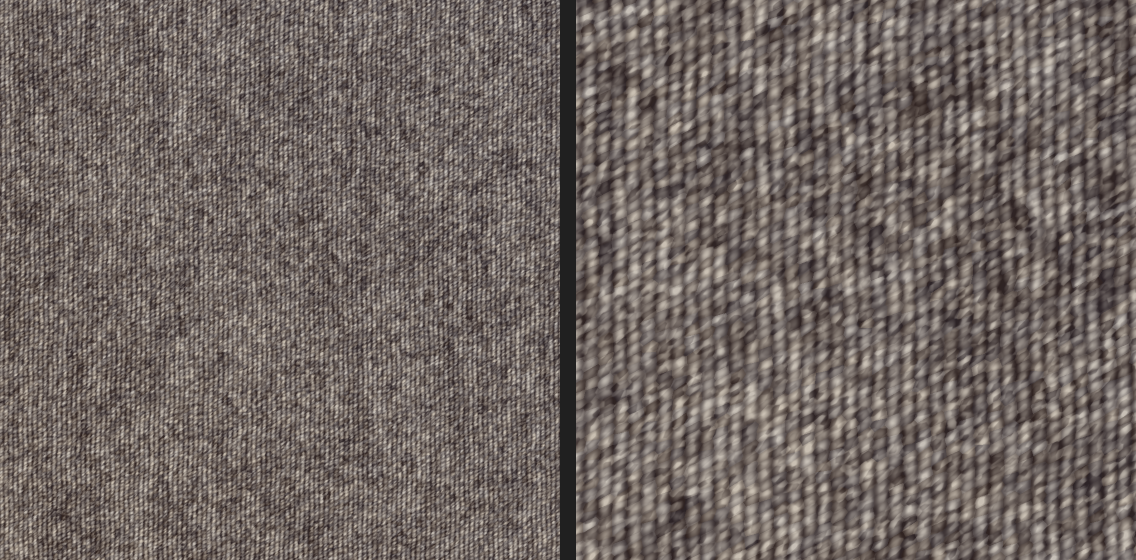
Left: the whole. Right: its middle third, enlarged.
Write a WebGL 2 fragment shader that draws this texture.

```glsl
#version 300 es
precision highp float;
// Melange knit cloth: narrow upright ribs built from small slanted stitches.
// Each stitch is a soft ellipse with its own yarn shade; smooth cellular noise
// adds small clusters of yarn, thin slanted fibres and faint upright streaks.
uniform vec2 u_resolution;
out vec4 fragColor;

const float RIBS = 116.0;          // ribs across the canvas
const float STITCH_HEIGHT = 0.70;  // stitch spacing in rib widths
const float SLANT = 0.72;          // stitch lean in radians
const vec3 SHADOW = vec3(0.220, 0.178, 0.178);
const vec3 PALE = vec3(0.735, 0.702, 0.662);

vec3 hash3(vec2 cell) {
    vec3 p = fract(vec3(cell.xyx) * vec3(0.1031, 0.1030, 0.0973));
    p += dot(p, p.yxz + 33.33);
    return fract((p.xxy + p.yzz) * p.zyx);
}

// Smooth cellular noise: shades of scattered points blended by closeness.
float softCells(vec2 p, float sharpness) {
    vec2 base = floor(p);
    float sum = 0.0, total = 0.0;
    for (int j = -1; j <= 1; j++)
    for (int i = -1; i <= 1; i++) {
        vec2 cell = base + vec2(i, j);
        vec3 rnd = hash3(cell);
        vec2 d = p - cell - rnd.xy;
        float weight = exp(-sharpness * dot(d, d));
        sum += weight * rnd.z;
        total += weight;
    }
    return sum / total;
}

// Coordinates along and across a direction.
vec2 turn(vec2 p, float angle) {
    float c = cos(angle), s = sin(angle);
    return vec2(c * p.x + s * p.y, c * p.y - s * p.x);
}

// Tallest stitch at p (in rib widths): x height, y yarn shade, z yarn warmth.
vec3 stitches(vec2 p, float slant) {
    vec3 top = vec3(0.0, 0.5, 0.5);
    float rib = floor(p.x);
    for (int i = -1; i <= 1; i++) {
        float column = rib + float(i);
        float shift = hash3(vec2(column, 7.0)).x;
        float row = floor(p.y / STITCH_HEIGHT + shift);
        for (int j = -1; j <= 1; j++) {
            vec2 cell = vec2(column, row + float(j));
            vec3 rnd = hash3(cell + 19.0);
            vec2 centre = vec2(column + 0.5, (cell.y + 0.5 - shift) * STITCH_HEIGHT);
            vec2 d = turn(p - centre - vec2(0.24, 0.40) * (rnd.xy - 0.5), slant);
            float height = exp(-d.x * d.x / 0.24 - d.y * d.y / 0.08);
            if (height > top.x) top = vec3(height, rnd.z, rnd.x);
        }
    }
    return top;
}

vec3 cloth(vec2 uv) {
    // Ribs waver slightly as they run up the cloth.
    vec2 p = uv * RIBS;
    p.x += 0.25 * sin(uv.y * 7.0 + uv.x * 5.0) + 0.08 * sin(uv.y * 61.0 - uv.x * 23.0);

    vec3 stitch = stitches(p, SLANT);
    float groove = pow(abs(cos(3.14159 * p.x)), 3.0);
    float melange = softCells(p * vec2(0.72, 0.50) + 51.0, 7.0);
    float fibre = softCells(turn(p, SLANT) * vec2(1.7, 3.6) + 13.0, 8.0);
    float streak = softCells(p * vec2(0.85, 0.09) + 27.0, 6.0);
    float patches = softCells(uv * vec2(11.0, 5.0) + 3.0, 3.0);

    // Light on the stitches, broken by grooves of uneven depth.
    float tone = 0.58 + 0.42 * (stitch.x - 0.60);
    tone -= groove * (0.12 + 0.22 * melange);

    // Variation of the yarn.
    tone += 0.48 * (stitch.y - 0.5) * (0.35 + 0.65 * stitch.x);
    tone += 0.34 * (melange - 0.5) + 0.50 * (fibre - 0.5);
    tone += 0.15 * (streak - 0.5) + 0.10 * (patches - 0.5);

    // Beige and grey yarns, warmer toward the lower left.
    float warmth = stitch.z - 0.5 + 0.35 * (0.5 - uv.x) + 0.35 * (0.5 - uv.y);
    vec3 tint = vec3(0.016, 0.001, -0.024) * warmth;
    return mix(SHADOW, PALE, clamp(tone, -0.08, 1.1)) + tint;
}

void main() {
    // Four samples per pixel soften the stitch edges.
    vec3 colour = vec3(0.0);
    for (int k = 0; k < 4; k++) {
        vec2 offset = vec2(k % 2, k / 2) * 0.5 - 0.25;
        colour += cloth((gl_FragCoord.xy + offset) / u_resolution.y);
    }
    fragColor = vec4(colour / 4.0, 1.0);
}
```
